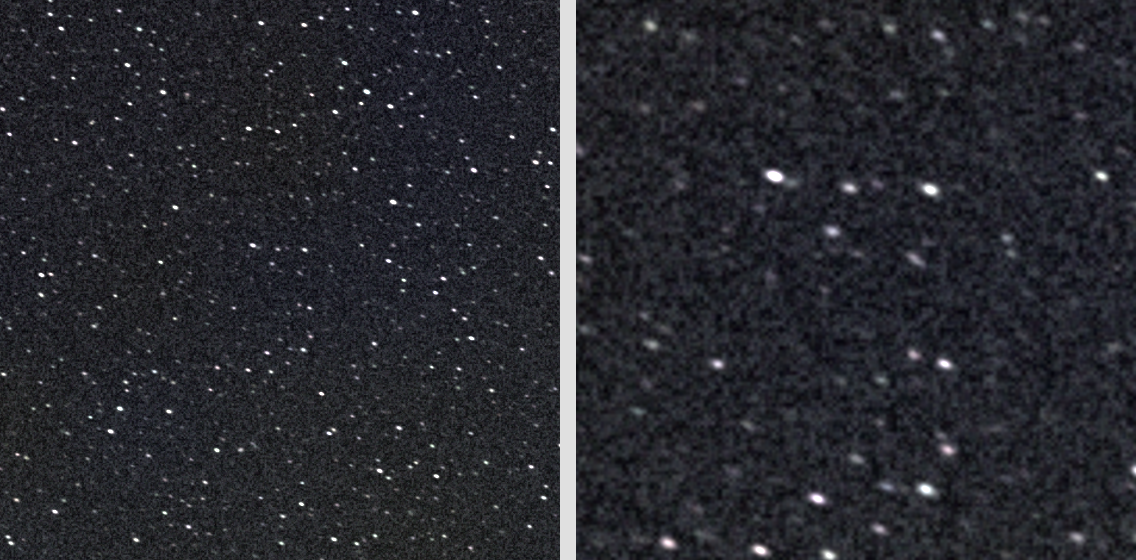
Left: the whole. Right: its middle third, enlarged.
This texture is drawn by a three.js fragment shader. Its source:

```glsl
// Grainy night sky full of short, slightly trailed stars.
varying vec2 vUv;

#define STAR_CELLS 32.0
#define STAR_LAYERS 2
#define STAR_RADII vec2(0.0042, 0.0026)
#define TRAIL_AXIS vec2(0.93, -0.367)
#define STAR_GAIN 0.07
#define STAR_RARITY 0.026
#define GRAIN_COARSE 0.14
#define GRAIN_FINE 0.09
#define GRAIN_CHROMA 0.04
#define SKY_TOP vec3(0.120, 0.120, 0.145)
#define SKY_BOTTOM vec3(0.144, 0.150, 0.160)
#define HAZE_BLUE vec3(-0.012, -0.008, 0.022)

// Sine-free hashes
float hash1(vec2 p) {
  vec3 q = fract(vec3(p.xyx) * 0.1031);
  q += dot(q, q.yzx + 33.33);
  return fract((q.x + q.y) * q.z);
}

vec3 hash3(vec2 p) {
  vec3 q = fract(vec3(p.xyx) * vec3(0.1031, 0.1030, 0.0973));
  q += dot(q, q.yxz + 33.33);
  return fract((q.xxy + q.yzz) * q.zyx);
}

// Smooth value noise, one independent value per colour channel
vec3 noise3(vec2 p) {
  vec2 cell = floor(p);
  vec2 f = fract(p);
  f = f * f * (3.0 - 2.0 * f);
  vec3 low = mix(hash3(cell), hash3(cell + vec2(1.0, 0.0)), f.x);
  vec3 high = mix(hash3(cell + vec2(0.0, 1.0)), hash3(cell + 1.0), f.x);
  return mix(low, high, f.y);
}

// Soft elliptical spot stretched along the trail
float starSpot(vec2 offset, float size) {
  vec2 across = vec2(-TRAIL_AXIS.y, TRAIL_AXIS.x);
  vec2 d = vec2(dot(offset, TRAIL_AXIS), dot(offset, across));
  d /= STAR_RADII * size;
  return exp(-dot(d, d));
}

// One jittered grid of stars: many faint, few bright
vec3 starLayer(vec2 uv, float seed) {
  vec2 p = uv * STAR_CELLS + seed * 0.37;
  vec2 home = floor(p);
  vec3 light = vec3(0.0);
  for (int y = -1; y <= 1; y++) {
    for (int x = -1; x <= 1; x++) {
      vec2 cell = home + vec2(float(x), float(y));
      vec3 rnd = hash3(cell + seed * 57.0 + 11.0);
      vec3 hue = hash3(cell + seed * 91.0 + 203.0);
      float rank = hash1(cell + seed * 23.0 + 71.0);
      float peak = STAR_GAIN / (rank + STAR_RARITY) - 0.04;
      vec2 offset = (p - cell - rnd.xy) / STAR_CELLS;
      vec3 tint = 1.0 + 0.16 * (hue - 0.5);
      light += tint * peak * starSpot(offset, mix(0.85, 1.15, rnd.z));
    }
  }
  return light;
}

// Dark gradient with faint bluish patches
vec3 skyColor(vec2 uv) {
  float height = smoothstep(0.0, 1.0, uv.y + 0.25 * (0.5 - uv.x));
  vec3 patches = noise3(uv * 4.0 + 17.0);
  vec3 sky = mix(SKY_BOTTOM, SKY_TOP, height);
  return sky + HAZE_BLUE * (patches.x - 0.4) + 0.012 * (patches.y - 0.5);
}

// Sensor grain: mostly grey, with a little colour
vec3 grain(vec2 uv) {
  vec3 coarse = noise3(uv * 270.0) - 0.5;
  vec3 fine = noise3(uv * 470.0 + 31.0) - 0.5;
  return vec3(GRAIN_COARSE * coarse.x + GRAIN_FINE * fine.x)
    + GRAIN_CHROMA * (coarse.yzx + fine.zxy) * 0.5;
}

void main() {
  vec3 color = skyColor(vUv) + grain(vUv);
  for (int i = 0; i < STAR_LAYERS; i++) {
    color += starLayer(vUv, float(i) + 1.0);
  }
  gl_FragColor = vec4(clamp(color, 0.0, 1.0), 1.0);
}
```
